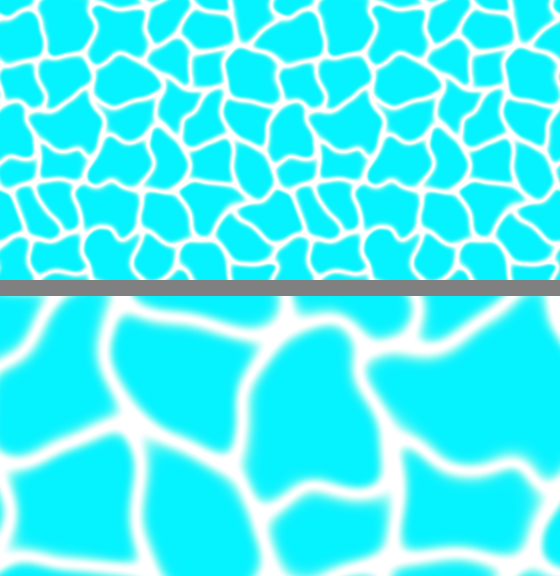
Top, the full canvas; bottom, a detail of the centre.
Write a WebGL 1 fragment shader that draws this texture.

```glsl
precision highp float;
// Tiling cartoon water: cyan pools divided by wavy, glowing white caustic lines.

uniform vec2 u_resolution;

// Random pair in 0..1 for a lattice point that repeats every period
vec2 hash2(vec2 cell, float period) {
    cell = floor(mod(cell + 0.5, period));
    vec2 h = vec2(dot(cell, vec2(127.1, 311.7)), dot(cell, vec2(269.5, 183.3)));
    return fract(sin(h + period) * 43758.55);
}

// Two unit gradients share one lattice point, giving a vector of noise
vec2 cornerNoise(vec2 cell, vec2 offset, float period) {
    vec2 angle = 6.28318 * hash2(cell, period);
    return vec2(dot(vec2(cos(angle.x), sin(angle.x)), offset),
                dot(vec2(cos(angle.y), sin(angle.y)), offset));
}

vec2 gradientNoise(vec2 p, float period) {
    vec2 i = floor(p), f = p - i;
    vec2 u = f * f * f * (f * (f * 6.0 - 15.0) + 10.0);
    vec2 e = vec2(0.0, 1.0);
    return mix(mix(cornerNoise(i, f, period),
                   cornerNoise(i + e.yx, f - e.yx, period), u.x),
               mix(cornerNoise(i + e.xy, f - e.xy, period),
                   cornerNoise(i + e.yy, f - e.yy, period), u.x), u.y);
}

// Bends the plane so the straight cell walls become wavy
vec2 warp(vec2 p) {
    return p + 0.43 * gradientNoise(p * 8.0 / 6.0, 8.0);
}

vec2 site(vec2 cell) {
    return cell + 0.5 + 0.72 * (hash2(cell, 6.0) - 0.5);
}

// Rounded distance to the nearest cell wall, corrected for the warp's stretch
float wallDistance(vec2 p) {
    float e = 0.004;
    vec2 q = warp(p);
    vec2 stretchX = (warp(p + vec2(e, 0.0)) - q) / e;
    vec2 stretchY = (warp(p + vec2(0.0, e)) - q) / e;
    vec2 base = floor(q);

    // Nearest site
    vec2 nearest = vec2(0.0);
    float best = 100.0;
    for (int y = -2; y <= 2; y++) {
        for (int x = -2; x <= 2; x++) {
            vec2 toSite = site(base + vec2(x, y)) - q;
            float d = dot(toSite, toSite);
            if (d < best) {
                best = d;
                nearest = toSite;
            }
        }
    }

    // Smooth minimum over the walls to all neighbours fills the junctions
    float sum = 0.0;
    for (int y = -2; y <= 2; y++) {
        for (int x = -2; x <= 2; x++) {
            vec2 toSite = site(base + vec2(x, y)) - q;
            vec2 across = toSite - nearest;
            if (dot(across, across) > 0.0001) {
                vec2 n = normalize(across);
                float slope = length(vec2(dot(n, stretchX), dot(n, stretchY)));
                float d = dot(0.5 * (toSite + nearest), n) / max(slope, 0.4);
                sum += exp(-20.0 * d);
            }
        }
    }
    return max(-log(sum) / 20.0, 0.0);
}

void main() {
    // Six cells per tile, one tile per canvas height
    vec2 p = 6.0 * gl_FragCoord.xy / u_resolution.y;
    float d = wallDistance(p) / 0.065;
    float glow = exp(-d * d);

    // Cyan to white, with slightly duller midtones
    vec3 color = mix(vec3(0.02, 0.95, 1.0), vec3(1.0), glow);
    color.b -= 0.14 * glow * (1.0 - glow);
    gl_FragColor = vec4(color, 1.0);
}
```
